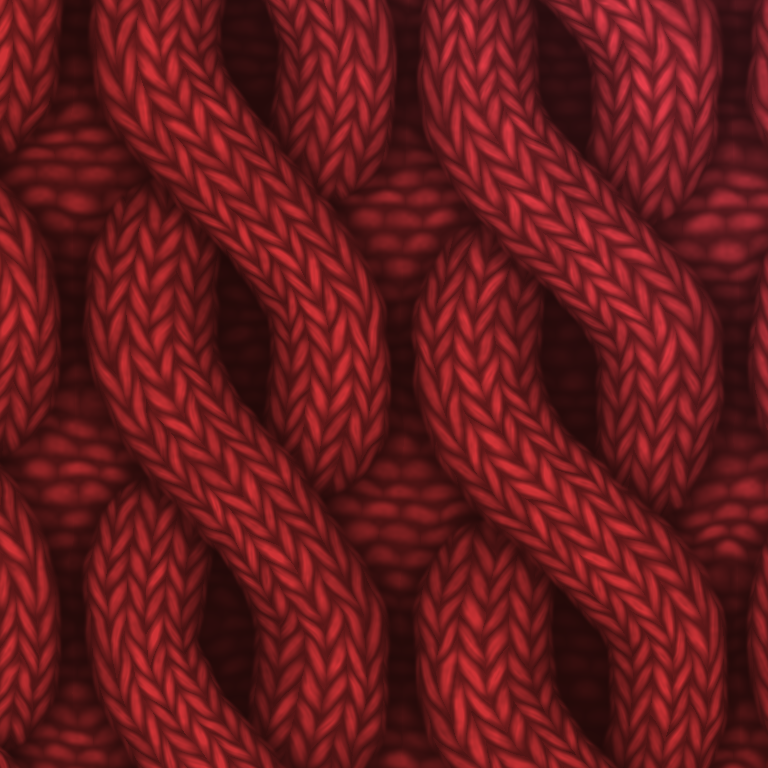
This texture is drawn by a Shadertoy shader. Its source:

```glsl
// Chunky red cable knit: columns of crossing stockinette strands over dark purl fabric.
#define COLUMN_PITCH 0.433
#define CROSS_PITCH 0.385
#define FIRST_CROSS vec2(0.31, 0.253)
#define SWAY 0.118
#define STRAND_RADIUS 0.083
#define STITCH_LENGTH 0.039
#define STITCH_SLANT 1.05
#define PURL_SIZE vec2(0.050, 0.029)
#define SHADOW_WOOL vec3(0.125, 0.033, 0.030)
#define LIT_WOOL vec3(0.735, 0.177, 0.187)
#define SHEEN vec3(0.070, 0.035, 0.065)

const float PI = 3.14159;

float hash(vec2 p) {
    return fract(sin(dot(p, vec2(12.9898, 78.233))) * 43758.5453);
}

float noise(vec2 p) {
    vec2 i = floor(p), f = fract(p);
    f = f * f * (3.0 - 2.0 * f);
    return mix(mix(hash(i), hash(i + vec2(1, 0)), f.x),
               mix(hash(i + vec2(0, 1)), hash(i + vec2(1, 1)), f.x), f.y);
}

// Slanted yarn legs: across is -1..1 over the strand, along is arc length.
float knitStitches(float across, float along, float seed) {
    float wale = 1.5 * across + 0.15 * across * across * across + 0.5;
    float leg = floor(2.0 * wale);
    float q = fract(2.0 * wale) - 0.5;
    float side = mod(leg, 2.0) < 0.5 ? -1.0 : 1.0;
    float phase = along / STITCH_LENGTH + STITCH_SLANT * side * q
                + 0.35 * hash(vec2(leg, seed));
    float r = fract(phase) - 0.5;
    vec2 id = vec2(leg + seed * 3.7, floor(phase));
    float blob = smoothstep(1.12, 0.25, length(vec2(1.75 * q, 2.0 * r)));
    float ply = noise(vec2(r * 7.0, q * 3.0) + id * 7.0);
    return (0.40 + 0.60 * blob) * (0.82 + 0.22 * hash(id) + 0.20 * (ply - 0.5));
}

// Rows of short, arched purl bumps.
float purlBumps(vec2 p) {
    vec2 g = p / PURL_SIZE;
    g.y += 0.7 * (noise(p * 18.0) - 0.5);
    g.x += 0.5 * mod(floor(g.y), 2.0);
    vec2 f = fract(g) - 0.5;
    f.y += 0.5 * f.x * f.x;
    return smoothstep(0.62, 0.10, length(f * vec2(0.9, 1.15)))
         * (0.65 + 0.5 * hash(floor(g)));
}

// Lays one strand over the shade below; v is -1 at its start, 0 at the crossing, 1 at its tip.
float layStrand(float below, float x, float v, float seed) {
    float c = clamp(v, -0.5, 0.5);
    float center = SWAY * sin(PI * c) * (1.0 - 0.2 * smoothstep(0.6, 1.05, abs(v)));
    float slope = SWAY * PI / CROSS_PITCH * cos(PI * c);
    float stretch = sqrt(1.0 + slope * slope);
    float offset = x - center;
    float across = offset / (STRAND_RADIUS * stretch);
    float along = CROSS_PITCH * (v + 0.195 * c + 0.031 * sin(2.0 * PI * c))
                + offset * slope / stretch;

    // Round tube with rounded ends
    float cap = max(abs(v) - 0.75, 0.0) / 0.26;
    float r = length(vec2(across, cap));
    float body = sqrt(max(1.0 - r * r, 0.0));
    float shade = (0.36 + 0.68 * body) * knitStitches(clamp(across, -1.1, 1.1), along, seed);

    // Sunken ends and shaded inner flanks
    shade *= 1.0 - 0.22 * smoothstep(0.5, 1.0, abs(v));
    shade *= 1.0 - 0.28 * smoothstep(0.0, 1.0, -across * sign(v))
                        * smoothstep(0.2, 0.5, abs(v));

    float occluded = below * mix(0.40, 1.0, smoothstep(0.9, 1.45, r));
    return mix(occluded, shade, smoothstep(1.04, 0.93, r));
}

void mainImage(out vec4 fragColor, in vec2 fragCoord) {
    vec2 p = fragCoord / iResolution.y;

    // Hand-knit wobble
    vec2 w = p + 0.007 * (vec2(noise(p * 30.0), noise(p * 30.0 + 40.0)) - 0.5)
               + 0.014 * (vec2(noise(p * 7.0 + 9.0), noise(p * 7.0 + 70.0)) - 0.5);
    w.x -= 0.035 * cos(7.0 * p.x - 2.2) * (p.y - 0.5);

    // Cable column and nearest crossing, counted downward
    float column = floor((w.x - FIRST_CROSS.x) / COLUMN_PITCH + 0.5);
    float x = w.x - FIRST_CROSS.x - column * COLUMN_PITCH;
    float bow = 0.04 * cos(4.0 * (w.x - 0.73));
    float turn = (1.0 - w.y - FIRST_CROSS.y - bow) / CROSS_PITCH;
    float row = floor(turn + 0.5);
    float v = turn - row;

    // Purl ground, brightest between columns beside the crossings
    float nearCross = 0.5 + 0.5 * cos(2.0 * PI * v);
    float open = smoothstep(0.07, 0.17, abs(x)) * nearCross;
    float shade = (0.12 + 0.50 * open) * (0.45 + 0.75 * purlBumps(w));

    // Outer strands first, the crossing strand last
    for (int i = 0; i < 3; i++) {
        float step_ = i == 2 ? 0.0 : float(2 * i - 1);
        shade = layStrand(shade, x, v - step_, row + step_ + 11.0 * column);
    }

    // Fuzz, broad light and colour
    shade *= 0.90 + 0.13 * noise(p * 150.0) + 0.12 * noise(p * 55.0);
    shade *= 0.95 + 0.14 * noise(p * 4.0 + 3.0);
    vec3 color = mix(SHADOW_WOOL, LIT_WOOL, clamp(shade, 0.0, 1.1));
    color += SHEEN * smoothstep(0.9, 2.0, p.x + p.y) * (0.4 + shade);
    fragColor = vec4(color, 1.0);
}
```
